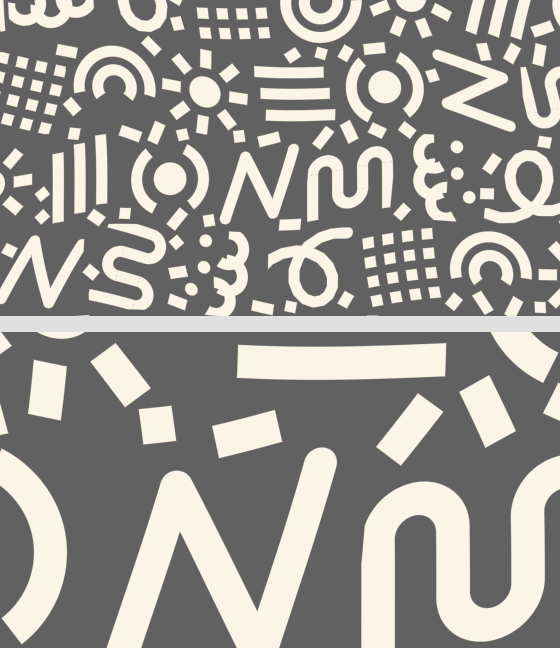
Top: the whole. Bottom: its middle third, enlarged.
Give the GLSL for this pattern, as a WebGL 1 fragment shader.

```glsl
precision highp float;
// Playful pattern of cream strokes on grey: zigzags, squiggles, scallops, loops,
// arcs, rays, tiles and bars, one per cell of a sheared, gently warped grid.
// Short dashes then fill the gaps, sized by their distance to the big motifs.

uniform vec2 u_resolution;

const float CELL = 0.285;       // spacing of the big motifs
const float DASH_CELL = 0.088;  // spacing of the small dashes
const float HALF_W = 0.0175;    // half the stroke width
const vec3 GREY = vec3(0.38);
const vec3 CREAM = vec3(0.98, 0.96, 0.90);

float hash(vec2 p) {
  return fract(sin(dot(p, vec2(127.1, 311.7))) * 43758.545);
}

mat2 rotation(float a) {
  float c = cos(a), s = sin(a);
  return mat2(c, s, -s, c);
}

float box(vec2 p, vec2 halfSize) {
  vec2 d = abs(p) - halfSize;
  return length(max(d, 0.0)) + min(max(d.x, d.y), 0.0);
}

float dot2d(vec2 p, float radius) {
  return length(p) - radius;
}

float segment(vec2 p, vec2 a, vec2 b) {
  vec2 v = b - a;
  return length(p - a - v * clamp(dot(p - a, v) / dot(v, v), 0.0, 1.0)) - HALF_W;
}

// Flat-ended arc around the +y axis, reaching 'spread' to either side.
float arc(vec2 p, float radius, float spread) {
  p = rotation(spread) * vec2(abs(p.x), p.y);
  float cap = length(vec2(p.x, max(0.0, abs(radius - p.y) - HALF_W))) * sign(p.x);
  return max(abs(length(p) - radius) - HALF_W, cap);
}

float zigzag(vec2 p) {
  float d = 1.0;
  for (int i = 0; i < 3; i++) {
    float x = (float(i) - 1.5) * 0.076;
    float y = i == 1 ? 0.095 : -0.095;
    d = min(d, segment(p, vec2(x, y), vec2(x + 0.076, -y)));
  }
  return d;
}

float squiggle(vec2 p) {
  float d = 1.0;
  for (int i = -1; i <= 1; i++) {
    float side = i == 0 ? -1.0 : 1.0;
    vec2 q = p - vec2(float(i) * 0.078, side * 0.035);
    d = min(d, arc(q * vec2(1.0, side), 0.039, 1.571));
  }
  d = min(d, box(vec2(abs(p.x) - 0.039, p.y), vec2(HALF_W, 0.037)));
  return min(d, box(vec2(abs(p.x) - 0.117, p.y + 0.036), vec2(HALF_W, 0.073)));
}

float scallop(vec2 p) {
  float d = 1.0;
  for (int i = -1; i <= 1; i++) {
    vec2 q = p - vec2(float(i) * 0.082, 0.02 - 0.02 * abs(float(i)));
    d = min(d, arc(q, 0.049, 1.85));
    d = min(d, dot2d(q + vec2(0.0, 0.075), 0.02));
  }
  return d;
}

// Prolate cycloid, a line that crosses itself once.
float loopLine(vec2 p) {
  float d = 1.0;
  vec2 last = vec2(0.0);
  for (int i = 0; i <= 20; i++) {
    float t = (float(i) - 10.0) * 0.385;
    vec2 point = vec2(0.022 * t - 0.092 * sin(t), -0.095 * cos(t));
    if (i > 0) d = min(d, segment(p, last, point));
    last = point;
  }
  return d;
}

float rays(vec2 p) {
  float sector = 0.785398;
  float a = atan(p.y, p.x);
  vec2 q = rotation(-sector * floor(a / sector + 0.5)) * p;
  return min(dot2d(p, 0.049), box(q - vec2(0.105, 0.0), vec2(0.029, HALF_W)));
}

float tiles(vec2 p) {
  vec2 nearest = clamp(floor(p / 0.062 + 0.5), -1.5, 1.5);
  nearest = clamp(floor(p / 0.062) + 0.5, -1.5, 1.5);
  return box(p - nearest * 0.062, vec2(HALF_W));
}

float bars(vec2 p) {
  float k = clamp(floor(p.x / 0.068 + 0.5), -1.0, 1.0);
  return box(p - vec2(k * 0.068, k * 0.018), vec2(HALF_W, 0.11));
}

float motif(vec2 p, float kind) {
  if (kind < 0.5) return zigzag(p);
  if (kind < 1.5) return min(arc(p, 0.112, 1.75), arc(p, 0.053, 2.2));
  if (kind < 2.5) return squiggle(p);
  if (kind < 3.5) return rays(p);
  if (kind < 4.5) return scallop(p);
  if (kind < 5.5) return bars(p);
  if (kind < 6.5) return loopLine(p);
  if (kind < 7.5) return min(dot2d(p, 0.052), arc(vec2(p.y, abs(p.x)), 0.106, 1.0));
  return tiles(p);
}

// Distance to the big motifs, each kept inside its own cell.
float bigMotifs(vec2 p) {
  float d = 1.0;
  for (int j = 0; j < 2; j++) {
    float row = floor(p.y / CELL - 0.5) + float(j);
    float shift = row * 0.37;
    for (int i = 0; i < 2; i++) {
      float col = floor(p.x / CELL - shift - 0.5) + float(i);
      vec2 id = vec2(col, row);
      vec2 q = p - (vec2(col + shift, row) + 0.5) * CELL;
      float turn = floor(hash(id) * 4.0) * 1.5708 + (hash(id + 7.3) - 0.5) * 0.7;
      float shape = motif(rotation(turn) * q, mod(2.0 * col + 5.0 * row, 9.0));
      d = min(d, max(shape, box(q, vec2(0.475 * CELL))));
    }
  }
  return d;
}

// Dashes placed only where there is room, longer in wider gaps.
float dashes(vec2 p) {
  float d = 1.0;
  vec2 base = floor(p / DASH_CELL - 0.5);
  for (int k = 0; k < 4; k++) {
    vec2 id = base + vec2(mod(float(k), 2.0), floor(float(k) / 2.0));
    vec2 jitter = vec2(hash(id + 3.1), hash(id + 9.7)) - 0.5;
    vec2 center = (id + 0.5 + jitter * 0.2) * DASH_CELL;
    float room = bigMotifs(center);
    float halfLength = clamp(room - 0.016, HALF_W, 0.034);
    vec2 q = rotation(hash(id) * 3.1416) * (p - center);
    if (room > 0.032) d = min(d, box(q, vec2(halfLength, HALF_W)));
  }
  return d;
}

void main() {
  vec2 p = gl_FragCoord.xy / u_resolution.y;
  p += 0.014 * sin(p.yx * 7.0 + vec2(0.5, 2.0));
  float d = min(bigMotifs(p), dashes(p));
  float edge = 0.8 / u_resolution.y;
  gl_FragColor = vec4(mix(CREAM, GREY, smoothstep(-edge, edge, d)), 1.0);
}
```
